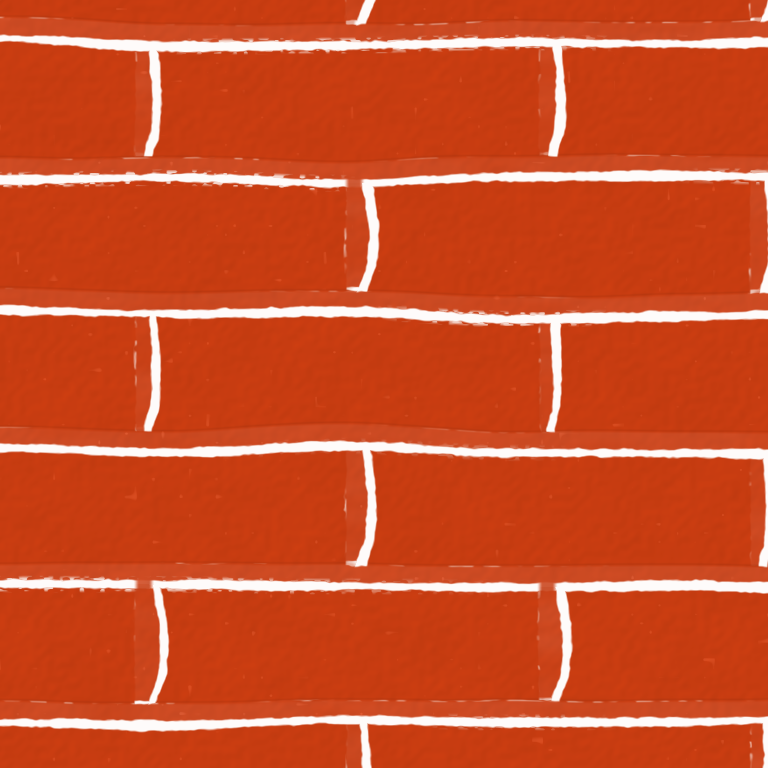
Reproduce this texture procedurally as a WebGL 1 fragment shader.

```glsl
precision highp float;
// Red running-bond brick wall with thin, hand-worn white joints and pale lips.

uniform vec2 u_resolution;

const vec3 BRICK = vec3(0.78, 0.235, 0.065);
const vec3 LIP = vec3(0.80, 0.29, 0.135);
const vec3 MORTAR = vec3(0.995, 0.985, 0.98);

const float FIRST_BED = 0.056;    // top bed joint, measured downward
const float COURSE = 0.1768;      // course height
const float BRICK_LEN = 0.526;    // brick length
const float EVEN_START = 0.203;   // first upright joint, even courses
const float ODD_START = 0.478;    // first upright joint, odd courses
const float BED_HALF = 0.0056;    // half widths of the white lines
const float UPRIGHT_HALF = 0.0064;
const float WOBBLE = 0.006;
const float ROUGHNESS = 0.0042;
const float LIP_HEIGHT = 0.027;
const float LIP_WIDTH = 0.030;
const float GRAIN = 0.05;
const float PI = 3.14159;

float hash(vec2 p) {
  vec3 q = fract(p.xyx * 0.1031);
  q += dot(q, q.yzx + 33.33);
  return fract((q.x + q.y) * q.z);
}

float noise(vec2 p) {
  vec2 i = floor(p), f = fract(p);
  f = f * f * (3.0 - 2.0 * f);
  return mix(mix(hash(i), hash(i + vec2(1, 0)), f.x),
             mix(hash(i + vec2(0, 1)), hash(i + vec2(1, 1)), f.x), f.y);
}

// Coverage of a stroke of the given half width at distance d
float stroke(float d, float halfWidth, float soft) {
  return 1.0 - smoothstep(halfWidth - soft, halfWidth + soft, d);
}

float bedY(float n, float x) {
  return FIRST_BED + n * COURSE + WOBBLE * (2.0 * noise(vec2(x * 4.5, n * 17.0)) - 1.0);
}

// Nearest upright joint of a course: x position and a random seed
vec2 upright(float course, float x) {
  float start = mod(course, 2.0) < 0.5 ? EVEN_START : ODD_START;
  float k = floor((x - start) / BRICK_LEN + 0.5);
  float seed = hash(vec2(k + 5.0, course + 11.0));
  return vec2(start + k * BRICK_LEN + 0.007 * (seed - 0.5), seed);
}

float bedLine(float n, vec2 p, float rough, float soft) {
  float d = abs(p.y - bedY(n, p.x));
  float w = BED_HALF * (0.72 + 0.55 * noise(vec2(p.x * 6.0, n * 31.0)));
  // Broken bits of mortar around the thicker stretches
  float patchy = smoothstep(0.6, 0.85, noise(vec2(p.x * 3.0, n * 23.0)));
  float crumbs = smoothstep(0.5, 0.8, noise(p * vec2(150.0, 260.0)));
  float line = max(stroke(d, w + rough, soft),
                   0.8 * patchy * crumbs * stroke(d, 0.009, 0.003));
  // A few lines break just left of the upright below
  vec2 j = upright(n, p.x);
  float gap = stroke(abs(p.x - j.x + 0.019), 0.010, 0.004) * step(0.78, j.y);
  return line * (1.0 - 0.9 * gap);
}

void main() {
  vec2 p = gl_FragCoord.xy / u_resolution.y;
  p.y = 1.0 - p.y;
  float soft = max(0.0016, 1.0 / u_resolution.y);
  float rough = ROUGHNESS * (0.65 * noise(p * 65.0) + 0.35 * noise(p * 170.0) - 0.5);

  // Course between two wavy bed joints
  float course = floor((p.y - FIRST_BED) / COURSE);
  if (p.y < bedY(course, p.x)) course -= 1.0;
  else if (p.y > bedY(course + 1.0, p.x)) course += 1.0;
  float above = p.y - bedY(course, p.x);
  float below = bedY(course + 1.0, p.x) - p.y;
  float t = clamp(above / (above + below - LIP_HEIGHT), 0.0, 1.0);

  // Upright bows to the right and its foot turns left
  vec2 joint = upright(course, p.x);
  float seed = joint.y;
  float bow = 0.008 * (0.3 + seed) * sin(PI * t) - 0.003 - 0.006 * smoothstep(0.75, 1.0, t);
  float side = p.x - joint.x - bow;
  float inCourse = smoothstep(-soft, soft, below - LIP_HEIGHT + rough);
  float width = UPRIGHT_HALF * (0.78 + 0.35 * noise(vec2(p.y * 22.0, seed * 90.0)));
  float white = stroke(abs(side), width + rough, soft) * inCourse;

  // Lips: a band under each brick and a strip left of each upright
  float leftEdge = p.x - joint.x + LIP_WIDTH * (0.75 + 0.3 * seed) + rough;
  float strip = smoothstep(-soft, soft, leftEdge) * step(side, 0.0) * inCourse;
  float crease = below - LIP_HEIGHT + 0.004 * (noise(vec2(p.x * 9.0, course * 13.0)) - 0.5);
  float band = 1.0 - smoothstep(-0.003, 0.002, crease);
  float faded = 0.65 + 0.6 * noise(p * vec2(14.0, 55.0));
  float lip = max(band, strip * (0.35 + 0.65 * noise(vec2(seed * 70.0, p.y * 30.0)))) * faded;

  // Worn hairlines along the lip edges, and the hooked foot
  float flecks = smoothstep(0.4, 0.8, noise(p * vec2(90.0, 130.0)));
  float bandWear = smoothstep(0.45, 0.75, noise(vec2(p.x * 7.0, course * 19.0)));
  float hair = 0.5 * stroke(abs(crease), 0.0008, soft) * flecks * bandWear;
  float edgeWear = smoothstep(0.35, 0.8, noise(vec2(p.y * 35.0, seed * 50.0)));
  hair = max(hair, 0.6 * stroke(abs(leftEdge), 0.0012, soft) * edgeWear * flecks * inCourse);
  float foot = stroke(abs(below - LIP_HEIGHT - 0.003), 0.0025 + rough, soft)
             * strip * smoothstep(0.25, 0.55, seed);
  white = max(white, max(hair, foot * (0.55 + 0.45 * flecks)));
  white = max(white, max(bedLine(course, p, rough, soft), bedLine(course + 1.0, p, rough, soft)));

  // Embossed grain on the painted face
  float emboss = noise(p * 110.0) - noise(p * 110.0 + vec2(0.35, 0.35));
  vec3 color = mix(BRICK, LIP, clamp(lip, 0.0, 1.0));
  color *= 1.0 + GRAIN * emboss + 0.02 * (noise(p * 28.0) - 0.5);
  color *= 1.0 - 0.06 * stroke(abs(crease - 0.002), 0.001, soft);
  color += 0.06 * smoothstep(0.93, 1.0, noise(p * 85.0 + 40.0));

  gl_FragColor = vec4(mix(color, MORTAR, clamp(white, 0.0, 1.0)), 1.0);
}
```
